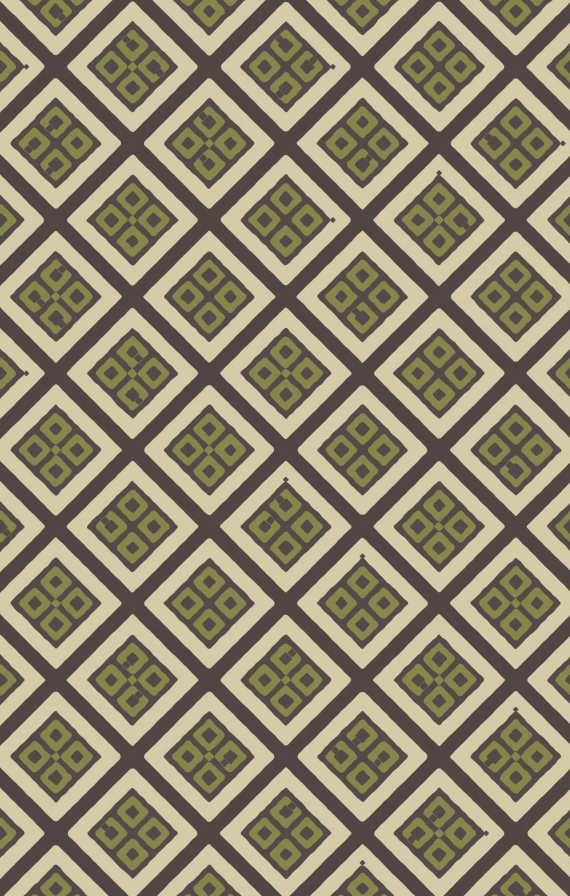
Write a Shadertoy shader that draws this pattern.

```glsl
// Diagonal lattice of cream-framed diamonds, each holding four small olive rings.
#define PERIOD 0.1711                  // diamond spacing, in canvas heights
#define ANCHOR vec2(0.3190, 0.5833)    // centre of one diamond
#define FRAME_OUT 0.434                // half sizes below are in lattice cells
#define FRAME_IN 0.301
#define RING_OFFSET 0.138
#define RING_OUT 0.112
#define RING_HOLE 0.050
#define WOBBLE 0.009                   // unevenness of the edges
#define LINE_COLOR vec3(0.312, 0.272, 0.265)
#define PANEL_COLOR vec3(0.328, 0.292, 0.280)
#define CREAM_COLOR vec3(0.835, 0.795, 0.662)
#define OLIVE_COLOR vec3(0.525, 0.525, 0.300)

vec2 hash2(vec2 p) {
    vec3 q = fract(p.xyx * vec3(0.1031, 0.1030, 0.0973));
    q += dot(q, q.yzx + 33.33);
    return fract((q.xx + q.yz) * q.zy);
}

// Gradient noise, roughly -0.7 to 0.7
float cornerSlope(vec2 corner, vec2 offset) {
    float angle = 6.2832 * hash2(corner).x;
    return dot(vec2(cos(angle), sin(angle)), offset);
}

float gradientNoise(vec2 p) {
    vec2 i = floor(p), f = p - i;
    vec2 w = f * f * f * (f * (f * 6.0 - 15.0) + 10.0);
    vec2 e = vec2(1.0, 0.0);
    return mix(mix(cornerSlope(i, f), cornerSlope(i + e, f - e), w.x),
               mix(cornerSlope(i + e.yx, f - e.yx), cornerSlope(i + 1.0, f - 1.0), w.x), w.y);
}

// Signed distance to a square with rounded corners
float roundedSquare(vec2 p, float halfSize, float radius) {
    vec2 d = abs(p) - halfSize + radius;
    return length(max(d, 0.0)) + min(max(d.x, d.y), 0.0) - radius;
}

float coverage(float dist, float aa) {
    return 1.0 - smoothstep(-aa, aa, dist);
}

// Four rings with uneven holes, occasional gaps and a linked centre
float ringGroup(vec2 f, vec2 cell) {
    vec2 side = vec2(f.x < 0.0 ? -1.0 : 1.0, f.y < 0.0 ? -1.0 : 1.0);
    vec2 r = f - side * RING_OFFSET;
    vec2 rnd = hash2(cell * 2.0 + side * 0.5 + 71.5);
    vec2 choice = hash2(cell * 2.0 + side * 0.5 + 191.5);

    float hole = roundedSquare(r, RING_HOLE + 0.012 * (rnd.x - 0.5), 0.016);
    float ring = max(roundedSquare(r, RING_OUT, 0.030), -hole);

    if (rnd.y < 0.22) {
        vec2 axis = choice.x < 0.5 ? vec2(1.0, 0.0) : vec2(0.0, 1.0);
        vec2 toGap = axis * (choice.y < 0.5 ? -0.080 : 0.080);
        ring = max(ring, -roundedSquare(r - toGap, 0.030, 0.010));
    }
    if (hash2(cell + 47.0).x < 0.35)
        ring = min(ring, roundedSquare(f, 0.034, 0.006));
    return ring;
}

void mainImage(out vec4 fragColor, in vec2 fragCoord) {
    // Rotated lattice: each diamond becomes a unit square cell
    vec2 p = (fragCoord / iResolution.y - ANCHOR) / PERIOD;
    vec2 uv = vec2(p.x + p.y, p.x - p.y);
    float aa = 1.1 / (PERIOD * iResolution.y);
    vec2 cell = floor(uv + 0.5);
    vec2 f = uv - cell;
    vec2 wobble = vec2(gradientNoise(uv * 15.0 + 90.0), gradientNoise(uv * 15.0 + 160.0));
    vec2 worn = f + WOBBLE * wobble;
    vec2 rnd = hash2(cell + 23.0);

    // Cream frame around the dark panel
    float outer = roundedSquare(f + 0.5 * WOBBLE * wobble, FRAME_OUT, 0.012 + 0.030 * rnd.x);
    float panel = roundedSquare(worn, FRAME_IN, 0.018);

    // Stray dark speck at the upper or right tip of some panels
    if (rnd.y < 0.28) {
        vec2 tip = rnd.x < 0.65 ? vec2(1.0, -1.0) : vec2(1.0, 1.0);
        panel = min(panel, roundedSquare(f - tip * (FRAME_IN + 0.006), 0.020, 0.008));
    }

    vec3 color = mix(LINE_COLOR, CREAM_COLOR, coverage(outer, aa));
    color = mix(color, PANEL_COLOR, coverage(panel, aa));
    color = mix(color, OLIVE_COLOR, coverage(ringGroup(worn, cell), aa));
    color += 0.010 * gradientNoise(uv * 9.0 + 40.0);
    fragColor = vec4(color, 1.0);
}
```
